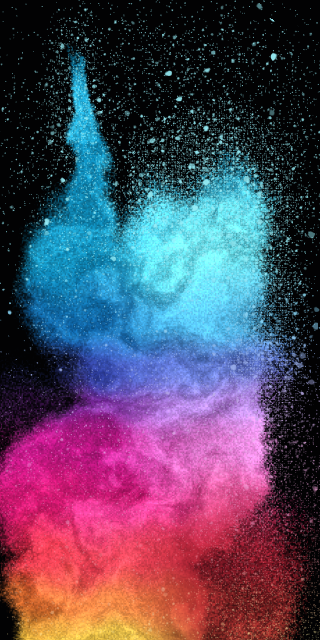
This background is drawn by a WebGL 2 fragment shader. Its source:

```glsl
#version 300 es
precision highp float;
// A burst of coloured powder on black: a thin cyan plume and a bright cyan cloud
// above violet, magenta, red and yellow dust. Warped soft ellipses shape the cloud,
// a vertical ramp colours it, and jittered cells at several scales scatter flecks.
uniform vec2 u_resolution;
out vec4 outColor;

const int STOPS = 9;
const float LEVEL[STOPS] = float[](0.0, 0.12, 0.25, 0.43, 0.60, 0.73, 0.86, 1.0, 1.2);
const vec3 DEEP[STOPS] = vec3[](
  vec3(.88, .70, .22), vec3(.88, .42, .18), vec3(.88, .17, .25),
  vec3(.90, .10, .48), vec3(.82, .10, .58), vec3(.44, .13, .56),
  vec3(.18, .24, .62), vec3(.06, .41, .68), vec3(.06, .58, .77));
const vec3 PALE[STOPS] = vec3[](
  vec3(1., .88, .42), vec3(.98, .62, .36), vec3(.92, .36, .43),
  vec3(.94, .45, .74), vec3(.91, .55, .88), vec3(.73, .56, .91),
  vec3(.48, .58, .93), vec3(.34, .76, .94), vec3(.46, .95, .98));

float hash(vec2 p) {
  vec3 q = fract(vec3(p.xyx) * 0.1031);
  q += dot(q, q.yzx + 33.33);
  return fract((q.x + q.y) * q.z);
}

float noise(vec2 p) {
  vec2 i = floor(p), f = fract(p);
  f = f * f * (3.0 - 2.0 * f);
  return mix(mix(hash(i), hash(i + vec2(1, 0)), f.x),
             mix(hash(i + vec2(0, 1)), hash(i + vec2(1, 1)), f.x), f.y);
}

float fbm(vec2 p) {
  float sum = 0.0, gain = 0.5;
  for (int i = 0; i < 5; i++) {
    sum += gain * noise(p);
    p = mat2(1.6, 1.2, -1.2, 1.6) * p + 7.3;
    gain *= 0.5;
  }
  return sum;
}

// Soft ellipse: 1 inside, 0 outside
float puff(vec2 p, vec2 center, vec2 radius, float soft) {
  return 1.0 - smoothstep(1.0 - soft, 1.0 + soft, length((p - center) / radius));
}

// Tapered column leaning to the left as it rises
float plume(vec2 p) {
  float t = clamp((p.y - 1.33) / 0.54, 0.0, 1.0);
  float halfWidth = mix(0.085, 0.025, t);
  float side = abs(p.x - 0.285 + 0.075 * t * t) / halfWidth;
  float span = smoothstep(1.2, 1.36, p.y) * (1.0 - smoothstep(1.72, 1.89, p.y));
  return span * (1.0 - smoothstep(0.5, 1.3, side));
}

float cloud(vec2 p) {
  float d = plume(p) * 0.85;
  d = max(d, 0.85 * puff(p, vec2(.25, 1.14), vec2(.16, .25), .35));
  d = max(d, 0.85 * puff(p, vec2(.30, 1.34), vec2(.09, .10), .40));
  d = max(d, puff(p, vec2(.58, 1.08), vec2(.27, .31), .30));
  d = max(d, 0.9 * puff(p, vec2(.72, 1.28), vec2(.12, .23), .45));
  d = max(d, puff(p, vec2(.54, .84), vec2(.33, .32), .30));
  d = max(d, puff(p, vec2(.41, .47), vec2(.41, .29), .20));
  d = max(d, puff(p, vec2(.67, .64), vec2(.20, .30), .22));
  d = max(d, puff(p, vec2(.36, .08), vec2(.31, .40), .22));
  d = max(d, 0.62 * puff(p, vec2(.70, .18), vec2(.25, .36), .40));
  return max(d, 0.3 * puff(p, vec2(.12, .71), vec2(.25, .14), .70));
}

// Chance of finding loose flecks
float spray(vec2 p) {
  float s = 0.75 * puff(p, vec2(.66, 1.38), vec2(.27, .29), .50);
  s = max(s, 0.70 * puff(p, vec2(.84, .92), vec2(.11, .48), .60));
  s = max(s, 0.40 * puff(p, vec2(.88, .28), vec2(.22, .50), .60));
  s = max(s, 0.40 * puff(p, vec2(.23, 1.70), vec2(.09, .24), .60));
  s = max(s, 0.20 * puff(p, vec2(.55, 1.55), vec2(.48, .40), .50));
  return max(s, 0.03);
}

vec3 ramp(float y, float light) {
  vec3 c = mix(DEEP[0], PALE[0], light);
  for (int i = 1; i < STOPS; i++)
    c = mix(c, mix(DEEP[i], PALE[i], light), smoothstep(LEVEL[i - 1], LEVEL[i], y));
  return c;
}

// One jittered fleck per occupied cell; returns its brightness
float flecks(vec2 p, float scale, float chance, float pixel) {
  vec2 q = p * scale, id = floor(q) + scale;
  vec2 center = 0.3 + 0.4 * vec2(hash(id + 3.1), hash(id + 17.7));
  float radius = mix(0.08, 0.24, hash(id + 41.3));
  float edge = max(pixel * scale, 0.03);
  float dist = length(fract(q) - center) + 0.14 * (noise(q * 5.0) - 0.5);
  float shape = 1.0 - smoothstep(radius - edge, radius + edge, dist);
  return shape * step(hash(id), chance) * mix(0.45, 1.0, hash(id + 67.9));
}

void main() {
  vec2 p = gl_FragCoord.xy / u_resolution * vec2(1, 2);
  float pixel = 1.0 / u_resolution.x;

  // Billowing edges and a fine grain that eats into thin dust
  vec2 warp = vec2(fbm(p * 6.0), fbm(p * 6.0 + 31.0)) - 0.48;
  float grain = noise(p * 230.0), wisps = fbm(p * 9.0 + warp * 5.0);
  float loose = spray(p);
  float density = cloud(p + warp * 0.15);
  float body = density + (grain - 0.5) * mix(0.35, 1.0, loose) * (1.2 - density);
  body = smoothstep(0.05, 0.95, body) * smoothstep(0.0, 0.2, density);

  // Pale light on the right of the cyan, violet and pink dust
  float light = 0.95 * puff(p, vec2(.69, 1.12), vec2(.25, .32), .75);
  light = max(light, 0.85 * puff(p, vec2(.70, .67), vec2(.24, .34), .75));
  light = max(light, 0.40 * puff(p, vec2(.42, .18), vec2(.28, .28), .70));
  light = clamp(light + (wisps - 0.46) * 0.9, 0.0, 1.0);
  float height = p.y + warp.y * 0.12;
  vec3 dust = ramp(height, light) * (0.68 + 0.6 * wisps + 0.25 * (grain - 0.5));
  float redShadow = puff(p, vec2(.80, .12), vec2(.28, .32), .50);
  dust = mix(dust, vec3(.62, .10, .17) * (0.6 + 0.8 * wisps), redShadow * 0.8);
  vec3 color = mix(vec3(.006, .008, .012), dust, body);

  // Scattered flecks, from large and rare to fine and dense
  vec3 fleckColor = mix(ramp(p.y, 0.9), vec3(.92, .98, 1.), 0.35);
  float scale = 24.0;
  for (int i = 0; i < 5; i++) {
    float coarse = 1.0 - float(i) / 4.0;
    float chance = loose * mix(0.8, 0.42, coarse) * mix(1.0, smoothstep(.2, .9, p.y), coarse);
    float f = flecks(p + warp * 0.02, scale, chance + 0.08 * density * (1.0 - coarse), pixel);
    color = mix(color, fleckColor, f * mix(0.6, 0.95, smoothstep(.3, 1.0, p.y)));
    scale *= 1.65;
  }
  outColor = vec4(clamp(color, 0.0, 1.0), 1.0);
}
```
